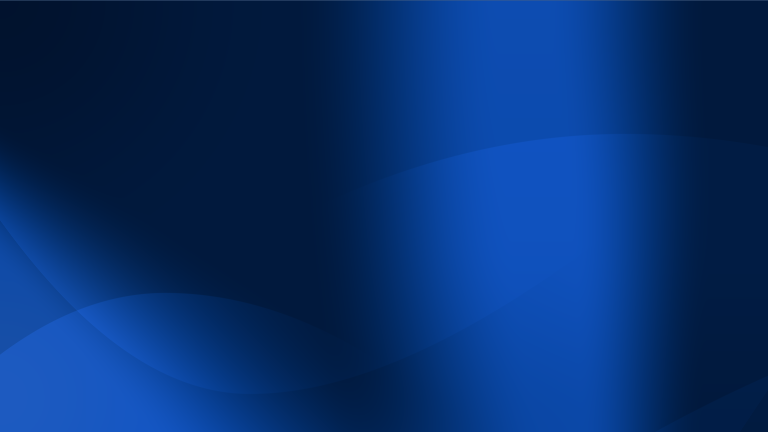
Reproduce this background procedurally as a Shadertoy shader.

```glsl
// Deep blue backdrop: a soft vertical beam and a lower-left glow,
// crossed by large translucent waves. Each part adds to one light level,
// which is then mapped to a navy-to-azure ramp.

// Height of a bowed curve around its apex, with a bend for each side.
// Positive bends open upward; relax straightens the right-hand side.
float bow(float x, vec2 apex, float bendLeft, float bendRight, float relax) {
    float d = x - apex.x;
    float bend = d < 0.0 ? bendLeft : bendRight / (1.0 + relax * d);
    return apex.y + bend * d * d;
}

// Smooth coverage of the area below a curve.
float below(float y, float curve, float blur) {
    return smoothstep(-blur, blur, curve - y);
}

// Soft step centred on an edge.
float ramp(float x, float edge, float halfWidth) {
    return smoothstep(edge - halfWidth, edge + halfWidth, x);
}

// Vertical band of light whose sides lean slightly.
float beam(vec2 p) {
    float depth = 1.0 - p.y;
    float leftEdge = 0.914 + 0.10 * depth * depth;
    float rightEdge = 1.455 + 0.03 * smoothstep(0.0, 0.5, depth);
    float rightWidth = mix(0.14, 0.19, p.y);
    float level = mix(0.86, 0.93, p.y);
    return level * ramp(p.x, leftEdge, 0.24)
                 * (1.0 - ramp(p.x, rightEdge, rightWidth));
}

// Diagonal glow that widens toward the right.
float cornerGlow(vec2 p) {
    float depth = 0.72 - 0.62 * p.x - p.y;
    return smoothstep(0.0, 1.0, depth / (0.34 + 0.5 * p.x));
}

// Maps a light level to navy through azure.
vec3 blueRamp(float light) {
    float l = max(light, -0.2);
    return vec3(0.003, 0.098, 0.238) + vec3(0.055 * l * abs(l), 0.215 * l, 0.49 * l);
}

void mainImage(out vec4 fragColor, in vec2 fragCoord) {
    vec2 p = fragCoord / iResolution.y;
    float width = iResolution.x / iResolution.y;
    p.x *= 1.7778 / width;
    float blur = max(0.0018, 0.75 / iResolution.y);

    // Broad lights
    float beamLight = beam(p);
    float light = beamLight + cornerGlow(p);
    light -= 0.12 * (1.0 - smoothstep(0.0, 0.65, length(p - vec2(0.0, 1.0))));

    // Wave coverage
    float valley = below(p.y, bow(p.x, vec2(0.579, 0.088), 1.2, 0.78, 0.54), blur);
    float hill = below(p.y, bow(p.x, vec2(0.382, 0.322), -0.98, -0.65, 0.0), blur);
    float dome = below(p.y, bow(p.x, vec2(1.447, 0.690), -0.33, -0.28, 0.0), blur);
    float cornerWave = below(p.y, 0.55 * (p.x - 1.516) - 0.2 * pow(p.x - 1.516, 2.0), blur);
    float cornerFold = below(p.y, 1.5 * (p.x - 1.713), blur);

    // Translucent fills, fading along each wave
    float valleyShade = mix(0.15, 0.06, smoothstep(0.1, 0.8, p.x))
                      * (1.0 - smoothstep(1.05, 1.42, p.x));
    light -= valley * valleyShade;
    light += hill * 0.20 * (1.0 - smoothstep(0.3, 0.92, p.x));
    light += dome * smoothstep(0.7, 1.05, p.x) * (0.06 + 0.09 * beamLight)
           * smoothstep(0.0, 0.45, p.y);
    light += 0.08 * cornerWave - 0.05 * cornerFold;

    // Colour, pale corner haze and fine top rim
    vec3 color = blueRamp(light);
    float haze = 1.0 - smoothstep(0.0, 0.55, length(p - vec2(0.0, 0.08)));
    color += vec3(0.05, 0.03, 0.0) * haze;
    float rim = smoothstep(0.9965, 0.9985, p.y);
    color = mix(color, vec3(0.28, 0.38, 0.52), 0.45 * rim);
    fragColor = vec4(clamp(color, 0.0, 1.0), 1.0);
}
```
